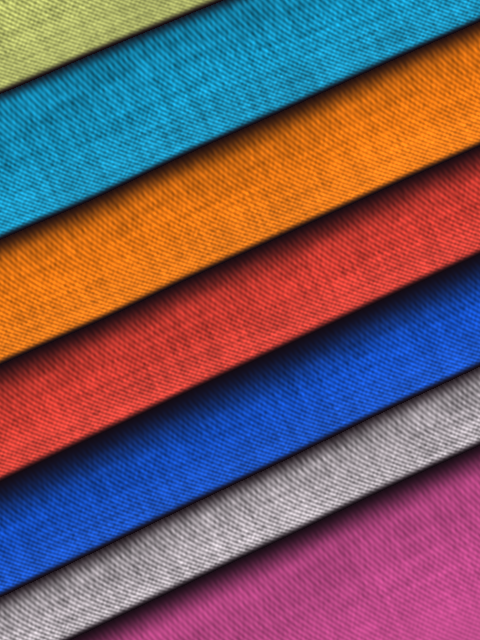
This texture is drawn by a Shadertoy shader. Its source:

```glsl
// Seven rolled folds of woven cloth stacked on a slant, with dark creases between them.
#define THREADS 86.0      // weave cells per canvas width
#define TWILL 0.50        // strength of the diagonal ribs
#define CHECKER 0.35      // strength of the over-under bumps
#define SLUB 0.85         // uneven thickness along the threads
#define GRAIN 0.9         // fine fibre noise
#define EDGE_ROLL 0.019   // soft dark rim on the lower side of a fold
#define WOBBLE 0.006      // waviness of the creases
#define CREASE_COLOR vec3(0.075, 0.04, 0.065)

const float TAU = 6.2831853;
const int FOLDS = 7;

// Crease depth below the top at the left and right sides, then shadow width.
const vec3 CREASES[8] = vec3[8](
    vec3(-0.20, -0.62, 0.05), vec3(0.195, -0.22, 0.035),
    vec3(0.503, 0.043, 0.060), vec3(0.764, 0.304, 0.072),
    vec3(1.007, 0.530, 0.105), vec3(1.247, 0.764, 0.040),
    vec3(1.403, 0.929, 0.075), vec3(1.95, 1.50, 0.10));

// Cloth colour, then weave contrast.
const vec4 CLOTHS[7] = vec4[7](
    vec4(0.62, 0.64, 0.36, 0.22), vec4(0.08, 0.53, 0.69, 0.23),
    vec4(0.86, 0.44, 0.08, 0.17), vec4(0.77, 0.23, 0.19, 0.19),
    vec4(0.08, 0.29, 0.71, 0.21), vec4(0.64, 0.61, 0.63, 0.24),
    vec4(0.74, 0.29, 0.53, 0.12));

float hash(vec2 p) {
    vec3 q = fract(vec3(p.xyx) * 0.1031);
    q += dot(q, q.yzx + 33.33);
    return fract((q.x + q.y) * q.z);
}

float noise(vec2 p) {
    vec2 i = floor(p), f = fract(p);
    f = f * f * (3.0 - 2.0 * f);
    return mix(mix(hash(i), hash(i + vec2(1, 0)), f.x),
               mix(hash(i + vec2(0, 1)), hash(i + vec2(1, 1)), f.x), f.y);
}

// Signed relief of the cloth, with cell coordinates along and across the fold.
float weave(vec2 cell) {
    float twill = cos(TAU * (cell.x - cell.y));
    float checker = cos(TAU * cell.x) * cos(TAU * cell.y);
    float slub = noise(cell * vec2(1.6, 0.14)) + noise(cell * vec2(0.14, 1.6) + 40.0) - 1.0;
    float grain = noise(cell * 2.3 + 90.0) - 0.5;
    return TWILL * twill + CHECKER * checker + SLUB * slub + GRAIN * grain;
}

void mainImage(out vec4 fragColor, in vec2 fragCoord) {
    // Width is one unit; depth runs downward from the top.
    vec2 p = vec2(fragCoord.x, iResolution.y - fragCoord.y) / iResolution.x;
    float wave = WOBBLE * (noise(vec2(p.x * 5.0, p.y * 2.0)) - 0.5);

    // Find the fold and its distances to the two creases.
    int fold = 0;
    float above = 1.0, below = 1.0;
    for (int i = 0; i < FOLDS; i++) {
        float d = p.y + wave - mix(CREASES[i].x, CREASES[i].y, p.x);
        if (d > 0.0) {
            fold = i;
            above = d;
            below = mix(CREASES[i + 1].x, CREASES[i + 1].y, p.x) - p.y - wave;
        }
    }
    vec4 cloth = CLOTHS[fold];
    float turn = above / (above + below);

    // Ribs start steep and flatten as the cloth rolls away.
    float along = dot(p, normalize(vec2(1.0, -0.465)));
    float across = 0.9 * above * (0.25 + 0.5 * turn);
    vec2 cell = THREADS * vec2(along, across) + float(fold) * 17.0;
    float contrast = cloth.a * mix(1.0, 0.6, smoothstep(0.2, 0.4, above));
    float relief = 1.0 + contrast * weave(cell);

    // Cast shadow at the top, broad sheen, dark rim at the bottom.
    float light = smoothstep(-0.012, CREASES[fold].z, above)
                * smoothstep(0.0, EDGE_ROLL, below);
    float sheen = 0.90 + 0.12 * smoothstep(0.1, 0.6, turn)
                + 0.10 * (noise(vec2(along * 3.0, across * 14.0) + float(fold) * 7.0) - 0.5);
    float bloom = 0.035 * smoothstep(0.45, 0.95, turn);

    vec3 color = mix(CREASE_COLOR, cloth.rgb * relief * sheen + bloom, light);
    fragColor = vec4(clamp(color, 0.0, 1.0), 1.0);
}
```
